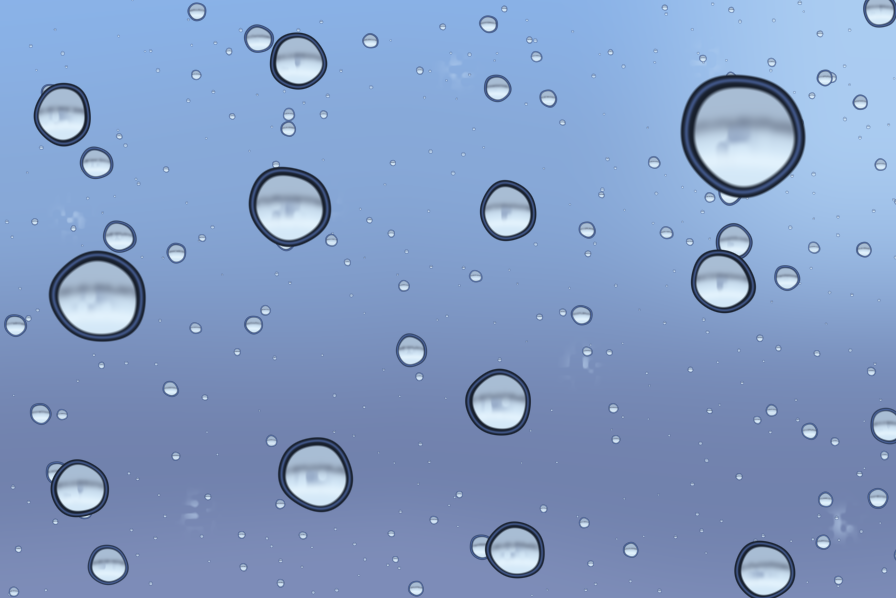
Give the GLSL for this texture, as a Shadertoy shader.

```glsl
// Water drops of many sizes with dark rims on a blurred blue-grey pane of glass.

const vec2 SPREAD = vec2(0.7549, 0.5698); // evenly spreading 2D sequence

vec3 hash3(vec2 p) {
    vec3 q = fract(p.xyx * vec3(0.1031, 0.1030, 0.0973));
    q += dot(q, q.yxz + 33.33);
    return fract((q.xxy + q.yzz) * q.zyx);
}

float noise(vec2 p) {
    vec2 i = floor(p), f = fract(p);
    f = f * f * (3.0 - 2.0 * f);
    float low = mix(hash3(i).x, hash3(i + vec2(1, 0)).x, f.x);
    float high = mix(hash3(i + vec2(0, 1)).x, hash3(i + vec2(1, 1)).x, f.x);
    return mix(low, high, f.y);
}

float bump(float x, float centre, float width) {
    float t = (x - centre) / width;
    return exp(-t * t);
}

// Blurred view behind the glass; uv runs from 0 to 1
vec3 backdrop(vec2 uv) {
    float drift = 0.10 * (noise(uv * 2.5 + 4.0) - 0.5);
    float y = uv.y + drift + 0.10 * (abs(uv.x - 0.45) - 0.2);
    vec3 col = mix(vec3(0.49, 0.55, 0.72), vec3(0.445, 0.51, 0.68), smoothstep(0.0, 0.2, y));
    col = mix(col, vec3(0.53, 0.66, 0.845), smoothstep(0.22, 0.72, y));
    col = mix(col, vec3(0.54, 0.70, 0.91), smoothstep(0.7, 1.05, y));
    float glow = smoothstep(0.62, 0.95, uv.x) * smoothstep(0.35, 0.8, uv.y);
    return mix(col, vec3(0.68, 0.81, 0.95), 0.9 * glow);
}

// Refracted scene inside a drop; q is in units of the drop radius
vec3 dropInterior(vec2 q, float seed, float detail) {
    float y = q.y + 0.12 * q.x * q.x;
    vec3 col = mix(vec3(0.83, 0.91, 0.97), vec3(0.66, 0.74, 0.83), smoothstep(-0.4, 0.6, y));
    float mottle = noise(q * vec2(4.5, 3.0) + seed * 37.0);
    float band = bump(y, 0.24, 0.17) * (0.55 + 0.45 * mottle);
    float stain = bump(y, -0.1, 0.3) * bump(q.x, -0.15, 0.45) * smoothstep(0.3, 0.8, mottle);
    col = mix(col, vec3(0.42, 0.47, 0.55), 0.75 * band);
    col = mix(col, vec3(0.52, 0.60, 0.73), 0.7 * stain * detail);
    return mix(col, vec3(0.92, 0.97, 1.0), 0.6 * bump(y, -0.5, 0.18));
}

// Lays one drop over col; offset is measured from the drop centre
vec3 addDrop(vec3 col, vec2 offset, float radius, vec3 rnd, float pixel, float opacity) {
    vec2 q = offset / radius;
    if (dot(q, q) > 2.5 + 4.0 * pixel / radius) return col;
    float detail = smoothstep(0.015, 0.05, radius);
    float turn = 2.2 + 1.4 * (rnd.x - 0.5);
    vec2 axis = vec2(cos(turn), sin(turn));
    vec2 s = q - axis * dot(q, axis) * 0.13 * rnd.y;
    float angle = atan(s.y, s.x + 1e-5);
    float d = length(s) * (1.0 + 0.022 * sin(3.0 * angle + 6.3 * rnd.z)
                               + 0.012 * sin(5.0 * angle + 9.0 * rnd.x));
    float soft = max(0.8 * pixel / radius, 0.025);

    // Dark rim with a thin blue line in it, thicker on one side
    float inner = 0.82 + 0.03 * sin(angle + 6.3 * rnd.y);
    vec3 rim = mix(vec3(0.20, 0.27, 0.40), vec3(0.09, 0.12, 0.17), detail);
    rim = mix(rim, vec3(0.33, 0.44, 0.70), 0.65 * bump(d, 0.91, 0.025 + 0.5 * soft));
    vec3 body = dropInterior(q / inner, rnd.z, detail);
    body = mix(body, rim, smoothstep(inner - soft - 0.03, inner + soft, d));
    float cover = 1.0 - smoothstep(1.0 - soft, 1.0 + soft, d);
    return mix(col, body, cover * opacity);
}

// One jittered grid of drops; each drop stays inside its cell
vec3 addLayer(vec3 col, vec2 p, float cell, float share, vec2 radii, float skew,
              float salt, float pixel, float opacity) {
    vec2 id = floor(p / cell);
    vec3 place = hash3(id + salt);
    vec3 rnd = hash3(id + salt + 71.7);
    float radius = mix(radii.x, radii.y, pow(rnd.z, skew));
    float room = max(cell * 0.5 - radius * 1.12, 0.0);
    vec2 centre = (id + 0.5) * cell + (place.xy * 2.0 - 1.0) * room;
    float chance = share * mix(0.75, 1.25, clamp(centre.x / 1.5, 0.0, 1.0));
    if (place.z > chance) return col;
    return addDrop(col, p - centre, radius, rnd, pixel, opacity);
}

void mainImage(out vec4 fragColor, in vec2 fragCoord) {
    float pixel = 1.0 / iResolution.y;
    vec2 p = fragCoord * pixel;
    vec2 uv = fragCoord / iResolution.xy;
    vec2 canvas = vec2(iResolution.x * pixel, 1.0);
    vec3 col = backdrop(uv);

    // Faint pale smudges on the glass
    for (int i = 1; i <= 7; i++) {
        vec2 centre = fract(SPREAD.yx * float(i) + 0.37) * canvas;
        float patchy = smoothstep(0.45, 0.85, noise(p * 95.0));
        col = mix(col, vec3(0.76, 0.85, 0.95), 0.55 * patchy * bump(length(p - centre), 0.0, 0.022));
    }

    // Specks, small and medium drops
    col = addLayer(col, p, 0.041, 0.30, vec2(0.0016, 0.0036), 1.5, 11.0, pixel, 0.65);
    col = addLayer(col, p, 0.071, 0.36, vec2(0.0045, 0.0105), 1.8, 43.0, pixel, 0.9);
    col = addLayer(col, p, 0.127, 0.40, vec2(0.0125, 0.0360), 2.6, 97.0, pixel, 1.0);

    // Large drops, with one much larger than the rest
    for (int i = 1; i <= 12; i++) {
        float n = float(i);
        vec3 rnd = hash3(vec2(n, 5.0 * n + 3.0));
        vec2 centre = fract(SPREAD * n + vec2(0.04, -0.06)) * canvas + (rnd.xy - 0.5) * 0.1;
        float radius = 0.047 + 0.056 * pow(fract(n * 0.618 + 0.9), 4.0);
        col = addDrop(col, p - centre, radius, rnd, pixel, 1.0);
    }
    fragColor = vec4(col, 1.0);
}
```
